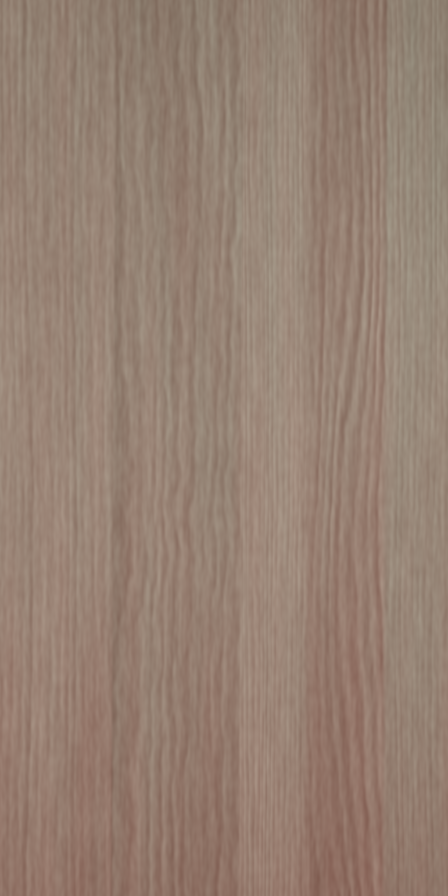
A WebGL 2 fragment shader for this texture:

```glsl
#version 300 es
precision highp float;
// Vertical wood boards with fine growth rings, fibres and a soft light falloff.

uniform vec2 u_resolution;
out vec4 fragColor;

const int BOARDS = 5;
const vec3 DARK_WOOD = vec3(0.50, 0.39, 0.34);
const vec3 PALE_WOOD = vec3(0.66, 0.60, 0.54);
const vec3 RED_SHIFT = vec3(0.018, -0.012, -0.008);

// Per board: left edge, edge softness, tone offset, redness.
const vec4 BOARD_LOOK[BOARDS] = vec4[](
    vec4(-1.0, 0.004, 0.00, 0.15),
    vec4(0.253, 0.004, -0.07, -0.10),
    vec4(0.538, 0.004, 0.13, 0.10),
    vec4(0.690, 0.025, -0.07, 0.35),
    vec4(0.860, 0.008, 0.05, -0.45));

// Per board: rings per width, waviness, slow drift, ring contrast.
const vec4 BOARD_GRAIN[BOARDS] = vec4[](
    vec4(46.0, 0.15, 0.6, 0.26),
    vec4(31.0, 0.50, 1.6, 0.32),
    vec4(88.0, 0.20, 0.8, 0.20),
    vec4(44.0, 0.25, 2.8, 0.38),
    vec4(72.0, 0.20, 1.0, 0.20));

float hash(vec2 p) {
    vec3 q = fract(vec3(p.xyx) * 0.1031);
    q += dot(q, q.yzx + 33.33);
    return fract((q.x + q.y) * q.z);
}

float cornerSlope(vec2 cell, vec2 offset) {
    float angle = 6.28318 * hash(cell);
    return dot(vec2(cos(angle), sin(angle)), offset);
}

// Gradient noise, roughly -0.7 to 0.7.
float noise(vec2 p) {
    vec2 i = floor(p), f = fract(p);
    vec2 s = f * f * f * (f * (f * 6.0 - 15.0) + 10.0);
    vec2 e = vec2(1.0, 0.0);
    float low = mix(cornerSlope(i, f), cornerSlope(i + e.xy, f - e.xy), s.x);
    float high = mix(cornerSlope(i + e.yx, f - e.yx), cornerSlope(i + e.xx, f - e.xx), s.x);
    return mix(low, high, s.y);
}

// Growth rings: slow darkening, then a quicker return to pale wood.
float rings(vec2 p, vec4 grain, float seed) {
    vec2 q = p + vec2(seed * 7.3, seed * 3.1);
    float r = q.x * grain.x;
    r += 1.1 * noise(vec2(r * 0.3, q.y * 0.6));
    r += grain.z * noise(vec2(q.x * 5.0, q.y * 1.1));
    r += grain.y * noise(vec2(q.x * 14.0, q.y * 8.0));
    r += 0.4 * grain.y * noise(vec2(q.x * 30.0, q.y * 19.0));
    float f = fract(r);
    float fall = clamp(fwidth(q.x) * grain.x, 0.35, 0.5);
    float band = smoothstep(0.0, 1.0 - fall, f) * (1.0 - smoothstep(1.0 - fall, 1.0, f));
    float strength = mix(0.4, 1.0, hash(vec2(floor(r), seed)));
    return band * strength - 0.35;
}

// Fine fibres and short pores, stretched along the grain.
float fibres(vec2 p) {
    return 0.22 * noise(p * vec2(105.0, 9.0))
         + 0.16 * noise(p * vec2(125.0, 38.0) + 17.0);
}

// Returns wood tone in x and redness in y for one board.
vec2 boardSurface(vec2 p, vec4 look, vec4 grain, float seed) {
    float patches = noise(p * vec2(9.0, 1.3) + seed * 5.7);
    float ringContrast = grain.w * (1.0 + 0.7 * patches);
    float tone = look.z - ringContrast * rings(p, grain, seed) + 0.16 * patches;
    float redness = look.w + 0.8 * noise(p * vec2(26.0, 1.8) + seed * 2.9);
    return vec2(tone, redness);
}

void main() {
    vec2 uv = gl_FragCoord.xy / u_resolution;
    vec2 p = uv * vec2(1.0, 2.0);

    // Lay the boards from left to right.
    vec2 surface = vec2(0.0);
    for (int i = 0; i < BOARDS; i++) {
        vec4 look = BOARD_LOOK[i];
        float fromEdge = p.x - look.x - 0.006 * (p.y - 1.0);
        float cover = smoothstep(-look.y, look.y, fromEdge);
        vec2 board = boardSurface(p, look, BOARD_GRAIN[i], float(i) + 1.0);
        board.x -= 0.10 * exp(-max(fromEdge, 0.0) * 30.0) * step(look.z, -0.05);
        surface = mix(surface, board, cover);
    }

    // Light is strongest just above the middle.
    float height = 2.0 * (uv.y - 0.55);
    float light = 0.10 - 0.28 * height * height;
    float tone = 0.55 + surface.x + light + fibres(p);
    float redness = surface.y + 1.4 * (0.5 - uv.y);

    vec3 colour = mix(DARK_WOOD, PALE_WOOD, tone) + RED_SHIFT * redness;
    fragColor = vec4(clamp(colour, 0.0, 1.0), 1.0);
}
```
